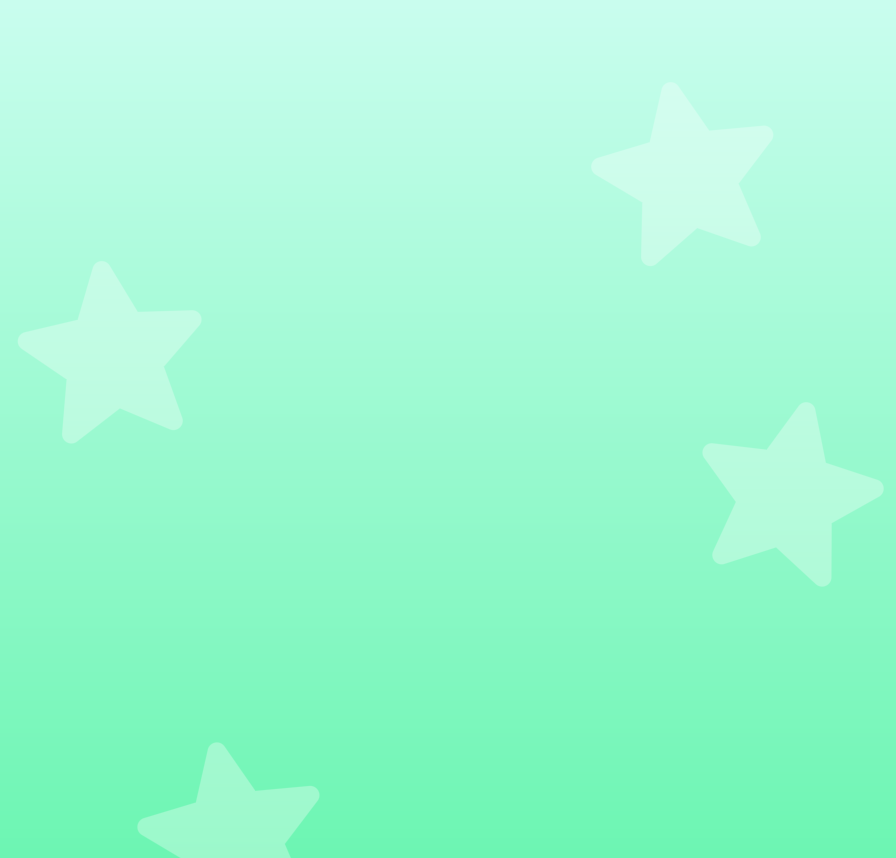
Write a WebGL 1 fragment shader that draws this background.

```glsl
precision highp float;
// Soft mint vertical gradient with four translucent, round-tipped stars.

uniform vec2 u_resolution;

// Signed distance to a five-pointed star, tilted clockwise by "tilt" degrees.
float starDistance(vec2 p, vec2 center, float tilt) {
    p -= center;
    // Fold the plane into half of one arm
    float arm = radians(72.0);
    float angle = atan(p.x, p.y) - radians(tilt);
    angle = abs(mod(angle + 0.5 * arm, arm) - 0.5 * arm);
    p = length(p) * vec2(sin(angle), cos(angle));

    // Distance to the edge from tip to notch, then grown to round the tip
    vec2 tip = vec2(0.0, 0.0977);
    vec2 notch = 0.0456 * vec2(sin(0.5 * arm), cos(0.5 * arm));
    vec2 edge = notch - tip;
    vec2 fromTip = p - tip;
    float along = clamp(dot(fromTip, edge) / dot(edge, edge), 0.0, 1.0);
    float side = sign(dot(fromTip, vec2(-edge.y, edge.x)));
    return side * length(fromTip - edge * along) - 0.0104;
}

void main() {
    // Canvas widths, origin at the lower left
    vec2 p = gl_FragCoord.xy / u_resolution.x;
    float height = gl_FragCoord.y / u_resolution.y;

    // Background gradient
    vec3 color = mix(vec3(0.425, 0.962, 0.700), vec3(0.790, 0.994, 0.935), height);

    // Stars
    float d = starDistance(p, vec2(0.7672, 0.7596), -11.0);
    d = min(d, starDistance(p, vec2(0.1263, 0.5589), -7.5));
    d = min(d, starDistance(p, vec2(0.8786, 0.4029), 12.5));
    d = min(d, starDistance(p, vec2(0.2607, 0.0227), -11.0));

    float softness = 0.8 / u_resolution.x;
    float coverage = 1.0 - smoothstep(-softness, softness, d);
    color = mix(color, vec3(1.0), 0.32 * coverage);

    gl_FragColor = vec4(color, 1.0);
}
```
